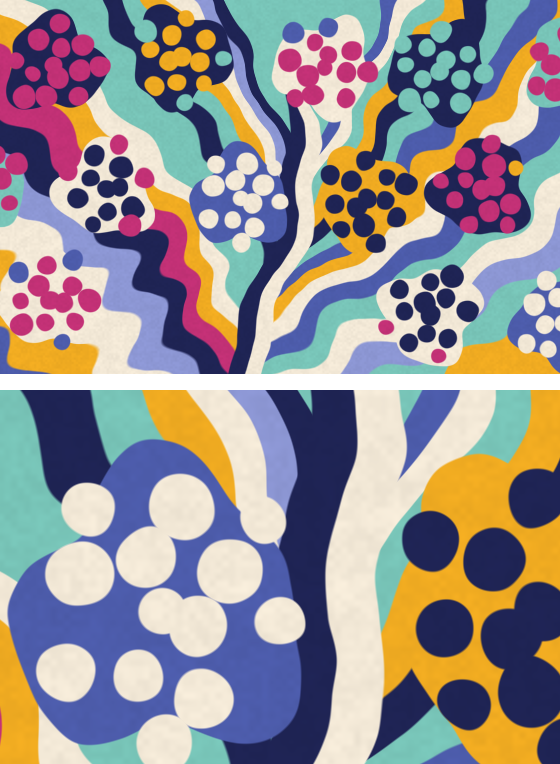
Top, the full canvas; bottom, a detail of the centre.
Reproduce this pattern procedurally as a Shadertoy shader.

```glsl
// Wavy painted streams fanning out from a central stem, strewn with dot clusters.
#define BANDS 18.0       // bands per unit of stream level
#define FLARE 1.8        // how much the streams steepen toward the top
#define WAVE_AMP 0.030   // sideways swing of the streams
#define WAVE_FREQ 22.0
#define CELL 0.335       // spacing of the clusters
#define DOTS 13
#define DOT_SPREAD 0.0355
#define DOT_SIZE 0.026
#define BLOB_SIZE 0.127
#define GRAIN 0.035      // strength of the paint texture

// cream, teal, blue, lavender, navy, magenta, yellow
const vec3 PALETTE[7] = vec3[7](
    vec3(0.95, 0.91, 0.84), vec3(0.47, 0.77, 0.72), vec3(0.30, 0.36, 0.67),
    vec3(0.55, 0.59, 0.83), vec3(0.12, 0.14, 0.33), vec3(0.76, 0.19, 0.46),
    vec3(0.94, 0.67, 0.13));

// Palette indices of the streams, from the lower corner up to the stem
const int LEFT[18] = int[18](1, 2, 6, 0, 3, 4, 5, 6, 0, 1, 1, 4, 1, 6, 0, 3, 4, 1);
const int RIGHT[18] = int[18](6, 6, 1, 3, 0, 1, 2, 0, 6, 2, 1, 4, 6, 1, 0, 2, 1, 1);

// Palette indices of the cluster kinds
const int DOT[8] = int[8](5, 4, 5, 1, 0, 6, 5, 4);
const int BLOB[8] = int[8](0, 0, 4, 4, 2, 4, 1, 6);
const int ACCENT[8] = int[8](2, 5, 6, 1, 0, 1, 5, 4);

float hash(vec2 p) {
    return fract(sin(dot(p, vec2(127.1, 311.7))) * 43758.5453);
}

float noise(vec2 p) {
    vec2 i = floor(p), f = fract(p);
    f = f * f * (3.0 - 2.0 * f);
    return mix(mix(hash(i), hash(i + vec2(1, 0)), f.x),
               mix(hash(i + vec2(0, 1)), hash(i + vec2(1, 1)), f.x), f.y);
}

float fill(float dist, float px) {
    return 1.0 - smoothstep(-px, px, dist);
}

vec3 bandColor(float index, bool isLeft) {
    int i = int(clamp(index, 0.0, 17.0));
    return PALETTE[isLeft ? LEFT[i] : RIGHT[i]];
}

// Nested V-shaped streams that meet along the stem
vec3 streams(vec2 p, float px) {
    float stemX = 0.64 + 0.15 * smoothstep(0.0, 0.5, p.y) + 0.014 * sin(p.y * 22.0);
    float side = p.x - stemX, u = abs(side);
    float phase = 3.0 * noise(p * 3.0) + (side < 0.0 ? 0.0 : 2.0);
    float swing = WAVE_AMP * sin(WAVE_FREQ * (u + p.y) + phase)
                + 0.13 * (noise(p * 4.5 + 7.0) - 0.5);
    float y = p.y + swing * smoothstep(0.0, 0.2, u);
    float level = (y - u) / (1.0 + FLARE * u);

    float t = (level + 0.36) * BANDS;
    float border = floor(t + 0.5);
    float soft = 1.8 * px * BANDS / (1.0 + FLARE * u);
    vec3 col = mix(bandColor(border - 1.0, side < 0.0), bandColor(border, side < 0.0),
                   smoothstep(-soft, soft, t - border));

    // The stem: a navy stripe with a cream one beside it
    float taper = smoothstep(0.85, 0.6, p.y);
    col = mix(col, PALETTE[0], fill(abs(side - 0.016) - 0.046 * taper + 0.003, px));
    return mix(col, PALETTE[4], fill(abs(side + 0.008) - 0.026 * taper + 0.003, px));
}

// One lumpy blob topped with dots in a sunflower spiral
vec3 cluster(vec3 col, vec2 q, vec2 id, float px) {
    int kind = (int(id.x) * 3 + int(id.y)) & 7;
    float turn = 6.2832 * hash(id + 3.7);
    float angle = atan(q.y, q.x);
    float lumps = 1.0 + 0.14 * sin(3.0 * angle + turn) + 0.09 * sin(5.0 * angle - 2.0 * turn);
    col = mix(col, PALETTE[BLOB[kind]], fill(length(q) - BLOB_SIZE * lumps, px));

    for (int i = 0; i < DOTS; i++) {
        float n = float(i);
        vec2 seed = id * 17.0 + n;
        float a = turn + 2.4 * n + 0.25 * (hash(seed) - 0.5);
        vec2 center = DOT_SPREAD * sqrt(n) * vec2(cos(a), sin(a));
        float radius = DOT_SIZE * mix(0.8, 1.22, hash(seed + 5.3));
        bool isAccent = i > 8 && hash(seed + 9.1) > 0.45;
        int tint = isAccent ? ACCENT[kind] : DOT[kind];
        col = mix(col, PALETTE[tint], fill(length(q - center) - radius, px));
    }
    return col;
}

void mainImage(out vec4 fragColor, in vec2 fragCoord) {
    vec2 p = fragCoord / iResolution.y;
    float px = max(0.9 / iResolution.y, 0.0012);

    // Slight wobble for hand-painted outlines
    vec2 w = p + 0.006 * (vec2(noise(p * 28.0), noise(p * 28.0 + 40.0)) - 0.5);
    vec3 col = streams(w, px);

    // Clusters on a staggered, jittered grid, kept off the foot of the stem
    float row = floor(w.y / CELL);
    for (float j = -1.0; j <= 1.0; j++) {
        float y = row + j, shift = 0.4 * mod(y, 2.0);
        float column = floor(w.x / CELL - shift);
        for (float i = -1.0; i <= 1.0; i++) {
            vec2 id = vec2(column + i, y);
            vec2 jitter = 0.2 * (vec2(hash(id), hash(id + 21.0)) - 0.5);
            vec2 center = CELL * (id + 0.5 + jitter + vec2(shift, 0.0));
            bool onFoot = abs(center.x - 0.66) < 0.25 && center.y < 0.3;
            if (!onFoot) col = cluster(col, w - center, id, px);
        }
    }

    // Paint texture
    float paint = 0.6 * noise(p * 170.0) + 0.4 * noise(p * 45.0) - 0.5;
    fragColor = vec4(col * (1.0 + 2.0 * GRAIN * paint), 1.0);
}
```
